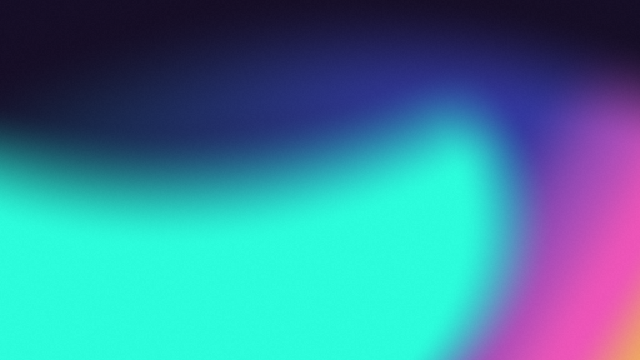
This background is drawn by a WebGL 2 fragment shader. Its source:

```glsl
#version 300 es
precision highp float;
// Soft blurred gradient: a teal swell under a night sky, with a warm
// magenta-to-orange glow in the lower right. Each colour field is a curved
// or slanted edge, feathered with smoothstep and layered back to front.
uniform vec2 u_resolution;
out vec4 fragColor;

float hash(vec2 cell) {
    vec3 h = fract(vec3(cell.xyx) * 0.1031);
    h += dot(h, h.yzx + 33.33);
    return fract((h.x + h.y) * h.z);
}

// Indigo haze that turns violet, pink and orange along a slanted axis.
vec3 warmHaze(vec2 p) {
    float slant = dot(vec2(p.x, 1.0 - p.y), vec2(0.857, 0.515));
    vec3 color = mix(vec3(0.09, 0.16, 0.28), vec3(0.20, 0.22, 0.62), smoothstep(0.0, 1.45, p.x));
    color = mix(color, vec3(0.65, 0.30, 0.72), smoothstep(1.40, 1.70, slant));
    color = mix(color, vec3(0.93, 0.33, 0.72), smoothstep(1.64, 1.86, slant));
    return mix(color, vec3(0.93, 0.66, 0.38), smoothstep(1.86, 2.06, slant));
}

// Darkness above an arched horizon.
float nightMask(vec2 p) {
    float horizon = 0.87 - 0.22 * (p.x - 1.0) * (p.x - 1.0);
    return smoothstep(-0.16, 0.16, p.y - horizon);
}

// Swell bounded by a sagging top edge and a bulging right edge.
float swellMask(vec2 p) {
    float top = 0.479 + 0.30 * (p.x - 0.463) * (p.x - 0.463);
    float right = 1.42 - 1.1 * (p.y - 0.38) * (p.y - 0.38);
    return smoothstep(-0.17, 0.17, top - p.y) * smoothstep(-0.13, 0.14, right - p.x);
}

void main() {
    // Canvas height is one unit.
    vec2 p = gl_FragCoord.xy / u_resolution.y;

    vec3 color = warmHaze(p);
    color = mix(color, vec3(0.085, 0.055, 0.15), nightMask(p));
    color = mix(color, vec3(0.17, 0.99, 0.86), swellMask(p));

    // Faint grain hides banding.
    color += (hash(floor(p * 288.0)) - 0.5) * 0.012;
    fragColor = vec4(clamp(color, 0.0, 1.0), 1.0);
}
```
